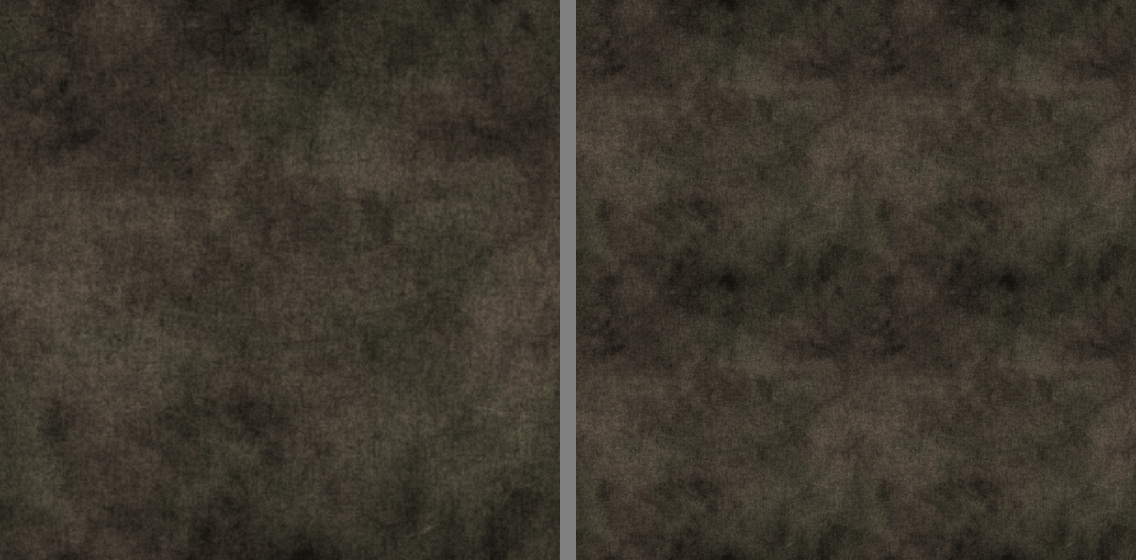
Left: one tile. Right: repeated 2 by 2.
A Shadertoy shader for this texture:

```glsl
// Dark worn leather: mottled olive-brown grime with fine grain, creases and pale scratches.

const float TAU = 6.28318;

float hash(vec2 p) {
    vec3 q = fract(vec3(p.xyx) * 0.1031);
    q += dot(q, q.yzx + 33.33);
    return fract((q.x + q.y) * q.z);
}

// Value noise that wraps after a whole number of cells
float noise(vec2 uv, vec2 cells, float seed) {
    vec2 p = uv * cells;
    vec2 i = floor(p);
    vec2 f = p - i;
    f = f * f * (3.0 - 2.0 * f);
    vec2 a = mod(i, cells) + seed;
    vec2 b = mod(i + 1.0, cells) + seed;
    return mix(mix(hash(a), hash(vec2(b.x, a.y)), f.x),
               mix(hash(vec2(a.x, b.y)), hash(b), f.x), f.y);
}

// Layered noise, centred on zero
float fbm(vec2 uv, vec2 cells, float seed) {
    float sum = 0.0, weight = 1.0, total = 0.0;
    for (int k = 0; k < 5; k++) {
        sum += weight * (noise(uv, cells, seed + float(k) * 17.0) - 0.5);
        total += weight;
        weight *= 0.62;
        cells *= 2.0;
    }
    return sum / total;
}

// Thin broken lines along the middle level of a noise field
float creases(vec2 uv, float cells, float seed) {
    float level = abs(noise(uv, vec2(cells), seed) - 0.5);
    float patches = smoothstep(0.48, 0.75, noise(uv, vec2(11.0), seed + 5.0));
    return smoothstep(0.09, 0.0, level) * patches;
}

// Slightly bent strokes, tapered at both ends
float scratches(vec2 uv) {
    float light = 0.0;
    for (int k = 0; k < 44; k++) {
        float id = float(k);
        vec2 centre = vec2(hash(vec2(id, 3.0)), hash(vec2(id, 8.0)));
        float angle = TAU * hash(vec2(id, 14.0));
        float strength = pow(hash(vec2(id, 21.0)), 3.0);
        float reach = mix(0.02, 0.065, hash(vec2(id, 29.0)));
        vec2 d = fract(uv - centre + 0.5) - 0.5;
        vec2 axis = vec2(cos(angle), sin(angle));
        float along = dot(d, axis) / reach;
        float across = dot(d, vec2(-axis.y, axis.x));
        across += 0.1 * reach * along * along;
        float width = mix(0.0012, 0.0032, strength);
        float taper = smoothstep(1.0, 0.2, abs(along));
        light += taper * exp(-across * across / (width * width)) * (0.25 + 0.75 * strength);
    }
    return light;
}

void mainImage(out vec4 fragColor, in vec2 fragCoord) {
    vec2 uv = fragCoord / iResolution.xy;

    // Ragged edges for stains and creases
    vec2 ragged = uv + 0.022 * vec2(fbm(uv, vec2(24.0), 101.0), fbm(uv, vec2(24.0), 163.0));

    // Broad light: a paler band across the middle, clouds and stains
    float tone = 0.237 - 0.034 * cos(TAU * (uv.y - 0.03));
    tone += 0.20 * fbm(ragged, vec2(4.0), 11.0);
    tone += 0.15 * fbm(ragged, vec2(15.0, 13.0), 47.0);
    float stain = fbm(ragged, vec2(9.0, 8.0), 211.0);
    tone -= 0.045 * smoothstep(0.06, 0.2, stain);

    // Fine grain with short upright and level fibres
    float grain = 0.55 * (noise(uv, vec2(300.0), 71.0) - 0.5)
                + 0.45 * (noise(uv, vec2(150.0), 83.0) - 0.5)
                + 0.30 * (noise(uv, vec2(220.0, 40.0), 131.0) - 0.5)
                + 0.25 * (noise(uv, vec2(45.0, 210.0), 149.0) - 0.5);
    tone += 0.12 * grain * (0.4 + 2.5 * tone);

    // Dark creases and pale marks
    tone -= 0.030 * creases(ragged, 26.0, 307.0);
    tone -= 0.026 * creases(ragged, 47.0, 331.0);
    tone += 0.020 * creases(ragged + 0.3, 38.0, 359.0);
    float wear = 0.5 + noise(uv, vec2(90.0), 389.0);
    tone += 0.055 * scratches(ragged) * wear;
    tone = max(tone, 0.075);

    // Olive in the shadows, browner in some of the clouds
    float warmth = fbm(uv, vec2(5.0), 419.0);
    vec3 tint = mix(vec3(0.98, 0.925, 0.73), vec3(1.02, 0.90, 0.75),
                    smoothstep(-0.12, 0.12, warmth + 0.5 * (tone - 0.23)));
    fragColor = vec4(tone * tint, 1.0);
}
```
